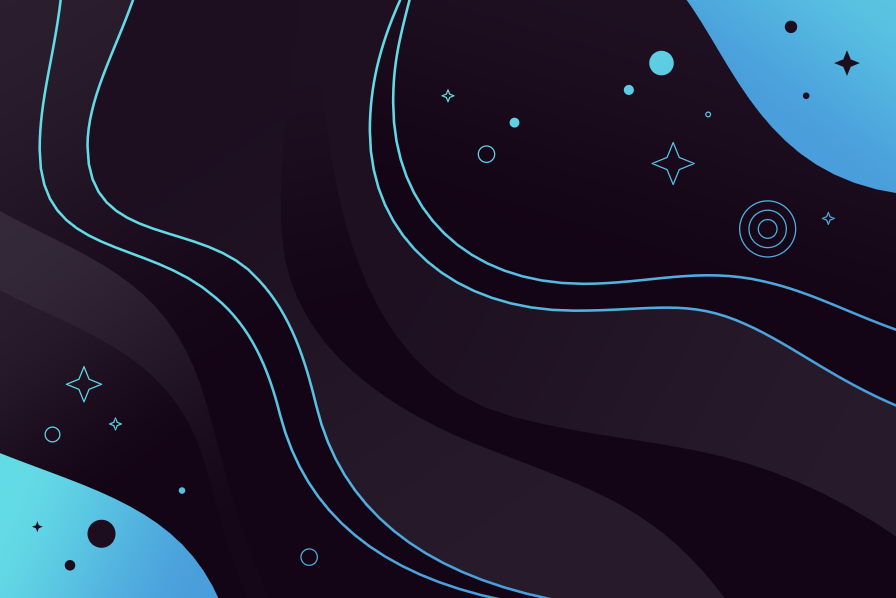
Reproduce this background procedurally as a WebGL 1 fragment shader.

```glsl
precision highp float;
// Abstract backdrop: dark plum waves, bright blue corners, flowing double lines
// and small ornaments. Edges are signed distances to chains of cubic curves;
// each wave is a linear gradient laid over the previous one.

uniform vec2 u_resolution;

const vec2 GRID = vec2(768.0, 512.0);   // layout units across the canvas, y runs down
const float LINE_WIDTH = 2.2;
const float THIN_WIDTH = 1.1;
const float STAR_WAIST = 0.29;          // inner corner of a sparkle
const float RING_STEP = 8.0;
const vec3 INK = vec3(0.075, 0.015, 0.085);
const vec3 PLUM = vec3(0.145, 0.095, 0.16);
const vec3 CYAN = vec3(0.39, 0.86, 0.90);
const vec3 BLUE = vec3(0.29, 0.62, 0.86);
const int STEPS = 16;

float nearer(float a, float b) { return abs(a) < abs(b) ? a : b; }

// Signed distance to a cubic curve; positive on the lower left side.
float curve(vec2 p, vec2 a, vec2 b, vec2 c, vec2 d) {
  float best = 1e5;
  vec2 start = a;
  for (int i = 1; i <= STEPS; i++) {
    float t = float(i) / float(STEPS), s = 1.0 - t;
    vec2 end = s * s * (s * a + 3.0 * t * b) + t * t * (3.0 * s * c + t * d);
    vec2 e = end - start, q = p - start;
    float dist = length(q - e * clamp(dot(q, e) / dot(e, e), 0.0, 1.0));
    best = nearer(best, e.x * q.y < e.y * q.x ? -dist : dist);
    start = end;
  }
  return best;
}

// Two cubic curves joined at d.
float path(vec2 p, vec2 a, vec2 b, vec2 c, vec2 d, vec2 e, vec2 f, vec2 g) {
  return nearer(curve(p, a, b, c, d), curve(p, d, e, f, g));
}

// Ornaments are given as centre and radius.
float disc(vec2 p, vec3 o) { return length(p - o.xy) - o.z; }

float star(vec2 p, vec3 o) {
  vec2 q = abs(p - o.xy);
  q = vec2(max(q.x, q.y) - o.z, min(q.x, q.y));
  vec2 e = vec2(STAR_WAIST - 1.0, STAR_WAIST) * o.z;
  float dist = length(q - e * clamp(dot(q, e) / dot(e, e), 0.0, 1.0));
  return e.x * q.y > e.y * q.x ? -dist : dist;
}

float ramp(vec2 p, vec2 a, vec2 b) {
  return smoothstep(0.0, 1.0, dot(p - a, b - a) / dot(b - a, b - a));
}

// Dark tone running from one level to another between points a and b.
vec3 shade(vec2 p, vec2 a, vec2 b, float from, float to) {
  return mix(INK, PLUM, mix(from, to, ramp(p, a, b)));
}

float cover(float d) { return clamp(0.5 - d * u_resolution.y / GRID.y, 0.0, 1.0); }

float stroke(float d, float width) { return cover(abs(d) - 0.5 * width); }

void main() {
  vec2 uv = gl_FragCoord.xy / u_resolution;
  vec2 p = vec2(uv.x, 1.0 - uv.y) * GRID;

  // Flowing lines
  float leftOuter = nearer(
    path(p, vec2(52, 0), vec2(46, 50), vec2(34, 85), vec2(34, 128), vec2(34, 222), vec2(125, 202), vec2(185, 255)),
    path(p, vec2(185, 255), vec2(215, 280), vec2(230, 315), vec2(240, 355), vec2(262, 440), vec2(325, 492), vec2(432, 514)));
  float leftInner = nearer(
    path(p, vec2(114, 0), vec2(98, 45), vec2(75, 85), vec2(75, 125), vec2(75, 215), vec2(175, 185), vec2(222, 240)),
    path(p, vec2(222, 240), vec2(250, 270), vec2(262, 310), vec2(271, 347), vec2(292, 435), vec2(360, 490), vec2(472, 513)));
  float rightInner = nearer(
    path(p, vec2(351, 0), vec2(342, 35), vec2(337, 55), vec2(337, 88), vec2(337, 180), vec2(400, 243), vec2(500, 243)),
    path(p, vec2(500, 243), vec2(555, 243), vec2(600, 228), vec2(655, 241), vec2(695, 250), vec2(725, 267), vec2(770, 283)));
  float rightOuter = nearer(
    path(p, vec2(343, 0), vec2(325, 40), vec2(317, 75), vec2(317, 112), vec2(317, 205), vec2(390, 266), vec2(492, 266)),
    path(p, vec2(492, 266), vec2(560, 266), vec2(590, 255), vec2(640, 278), vec2(680, 296), vec2(715, 325), vec2(770, 348)));

  // Wave edges
  float midWave = nearer(
    path(p, vec2(262, -20), vec2(242, 110), vec2(238, 160), vec2(242, 205), vec2(250, 300), vec2(340, 355), vec2(420, 385)),
    curve(p, vec2(420, 385), vec2(510, 420), vec2(565, 435), vec2(624, 516)));
  float farWave = path(p, vec2(272, -20), vec2(275, 150), vec2(300, 320), vec2(440, 357), vec2(560, 388), vec2(640, 370), vec2(775, 464));
  float upperWave = path(p, vec2(-5, 178), vec2(70, 220), vec2(140, 235), vec2(172, 330), vec2(190, 385), vec2(195, 430), vec2(232, 516));
  float lowerWave = path(p, vec2(-5, 246), vec2(70, 285), vec2(135, 300), vec2(168, 375), vec2(185, 420), vec2(190, 465), vec2(214, 516));
  float topCorner = -curve(p, vec2(585, -5), vec2(630, 55), vec2(655, 150), vec2(772, 166));
  float lowCorner = curve(p, vec2(-5, 386), vec2(80, 420), vec2(155, 435), vec2(189, 516));

  // Dark layers from the upper right to the lower left
  vec3 col = shade(p, vec2(560, 0), vec2(490, 230), 0.6, 0.0);
  col = mix(col, shade(p, vec2(330, 200), vec2(740, 420), 0.6, 1.1), cover(-rightOuter));
  col = mix(col, shade(p, vec2(260, 40), vec2(310, 290), 0.6, 0.0), cover(-farWave));
  col = mix(col, shade(p, vec2(200, 60), vec2(480, 460), 0.55, 1.1), cover(-midWave));
  col = mix(col, shade(p, vec2(0), vec2(210, 330), 1.3, 0.0), cover(-leftInner));
  col = mix(col, shade(p, vec2(0, 200), vec2(200, 470), 1.8, 0.1), cover(-upperWave));
  col = mix(col, shade(p, vec2(0, 260), vec2(120, 420), 1.2, 0.0), cover(-lowerWave));

  // Bright corners
  col = mix(col, mix(BLUE, CYAN, 0.6 * ramp(p, vec2(680, 120), vec2(768, 0))), cover(-topCorner));
  col = mix(col, mix(CYAN, BLUE, ramp(p, vec2(0, 420), vec2(180, 500))), cover(-lowCorner));

  // Ornaments
  float outline = min(abs(star(p, vec3(577, 140, 18))), abs(star(p, vec3(72, 329, 15))));
  outline = min(outline, min(abs(star(p, vec3(384, 82, 5))), abs(star(p, vec3(710, 187, 5)))));
  outline = min(outline, min(abs(star(p, vec3(99, 363, 5))), abs(disc(p, vec3(417, 132, 7)))));
  outline = min(outline, min(abs(disc(p, vec3(607, 98, 2))), abs(disc(p, vec3(45, 372, 6.3)))));
  outline = min(outline, abs(disc(p, vec3(265, 477, 7))));
  for (int i = 1; i <= 3; i++) outline = min(outline, abs(disc(p, vec3(658, 196, RING_STEP * float(i)))));
  float bright = min(disc(p, vec3(567, 54, 10.5)), disc(p, vec3(539, 77, 4.3)));
  bright = min(bright, min(disc(p, vec3(441, 105, 4.2)), disc(p, vec3(156, 420, 2.8))));
  float dark = min(star(p, vec3(726, 54, 11)), star(p, vec3(32, 451, 4.5)));
  dark = min(dark, min(disc(p, vec3(678, 23, 5.3)), disc(p, vec3(691, 82, 2.8))));
  dark = min(dark, min(disc(p, vec3(87, 457, 12)), disc(p, vec3(60, 484, 4.5))));
  float lines = nearer(nearer(leftOuter, leftInner), nearer(rightInner, rightOuter));

  vec3 glow = mix(CYAN, BLUE, smoothstep(0.5, 1.6, dot(p / GRID, vec2(1))));
  float ink = max(stroke(lines, LINE_WIDTH), max(stroke(outline, THIN_WIDTH), cover(bright)));
  col = mix(mix(col, glow, ink), mix(INK, PLUM, 0.5), cover(dark));
  gl_FragColor = vec4(col, 1.0);
}
```
